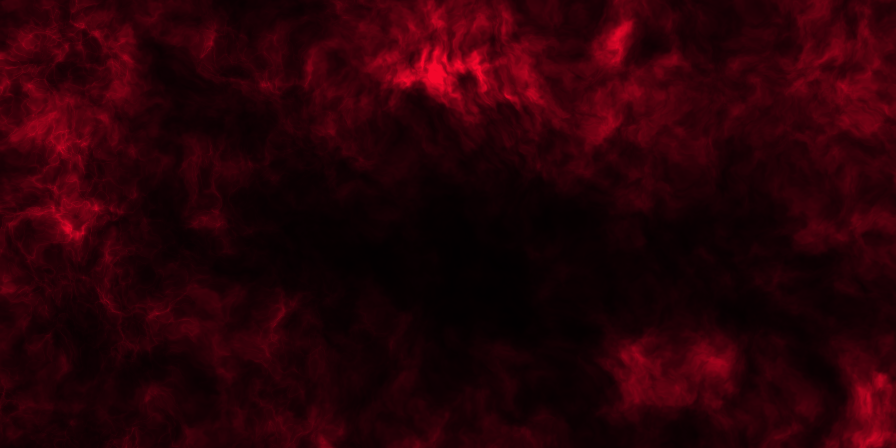
A Shadertoy shader for this background:

```glsl
// Crimson nebula: feathery red clouds and fine veins around a black hollow.

float hash(vec2 cell) {
    return fract(sin(dot(cell, vec2(127.1, 311.7))) * 43758.5453);
}

// Value noise in -0.5 .. 0.5
float noise(vec2 p) {
    vec2 i = floor(p), f = fract(p);
    f = f * f * (3.0 - 2.0 * f);
    float low = mix(hash(i), hash(i + vec2(1, 0)), f.x);
    float high = mix(hash(i + vec2(0, 1)), hash(i + vec2(1, 1)), f.x);
    return mix(low, high, f.y) - 0.5;
}

// Rotates and doubles the frequency between octaves
const mat2 OCTAVE = mat2(1.6, 1.2, -1.2, 1.6);

float fbm(vec2 p, int octaves) {
    float sum = 0.0, amp = 0.5;
    for (int i = 0; i < octaves; i++) {
        sum += amp * noise(p);
        p = OCTAVE * p + 17.3;
        amp *= 0.57;
    }
    return sum;
}

// Thin bright lines along the zero crossings of the noise
float veins(vec2 p) {
    float sum = 0.0, amp = 0.4;
    for (int i = 0; i < 4; i++) {
        sum += amp * pow(1.0 - abs(2.0 * noise(p)), 7.0);
        p = OCTAVE * p + 9.1;
        amp *= 0.78;
    }
    return sum;
}

float glow(vec2 p, vec2 centre, vec2 radius) {
    vec2 d = (p - centre) / radius;
    return exp(-dot(d, d));
}

void mainImage(out vec4 fragColor, in vec2 fragCoord) {
    vec2 p = fragCoord / iResolution.y;
    float aspect = iResolution.x / iResolution.y;

    // Turbulent displacement, weaker for the fine texture
    vec2 q = p + 0.32 * vec2(fbm(p * 4.0 + 3.7, 6), fbm(p * 4.0 + 41.2, 6));
    vec2 fine = mix(p, q, 0.45);
    vec2 s = vec2(q.x * 2.0 / aspect, q.y);

    // Broad light and dark regions, as log brightness
    float crest = glow(s, vec2(1.07, 0.8), vec2(0.25, 0.19));
    float tone = -1.9 - 2.1 * glow(s, vec2(1.13, 0.37), vec2(0.43, 0.29));
    tone += 1.75 * crest;
    tone += 0.55 * glow(s, vec2(0.25, 0.8), vec2(0.28, 0.2));
    tone += 0.6 * glow(s, vec2(0.0, 0.55), vec2(0.14, 0.25));
    tone += 0.9 * glow(s, vec2(1.33, 1.0), vec2(0.11, 0.08));
    tone += 0.65 * glow(s, vec2(1.81, 0.75), vec2(0.19, 0.3));
    tone += 1.4 * glow(s, vec2(1.5, 0.19), vec2(0.13, 0.12));
    tone += 1.3 * glow(s, vec2(1.96, 0.08), vec2(0.14, 0.12));

    // Clouds, puffs and fine mottling
    tone += 2.2 * fbm(q * 3.2 + 8.4, 6);
    tone += 1.9 * fbm(fine * 9.0 + 23.5, 5);
    tone += 1.7 * fbm(fine * 24.0 + 61.8, 4);

    // Slanted feathers in the upper crest
    vec2 along = vec2(0.42, -0.91), across = vec2(0.91, 0.42);
    vec2 feather = vec2(dot(fine, across) * 26.0, dot(fine, along) * 10.0);
    tone += 3.2 * crest * fbm(feather, 4);

    // Broken filaments, strongest towards the left
    float leftness = 1.0 - smoothstep(0.3, 1.2, s.x);
    float broken = smoothstep(-0.25, 0.25, noise(p * 8.0 + 31.0));
    float filament = veins(fine * 9.0 + 5.0) * (0.4 + broken);
    tone += (0.2 + 0.85 * leftness) * (filament - 0.22);

    float light = exp(tone);
    light = min(light / (1.0 + 0.2 * light), 0.95);
    fragColor = vec4(light, 0.025 * light * light, 0.172 * light, 1.0);
}
```
